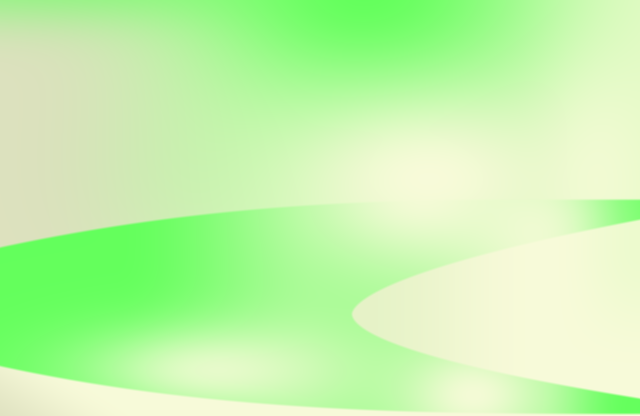
This background is drawn by a Shadertoy shader. Its source:

```glsl
// Soft green and cream backdrop: a glowing sky, a curved green band and a pale rounded inlet.

// Palette
const vec3 GREEN = vec3(0.39, 1.00, 0.36);
const vec3 PALE_GREEN = vec3(0.86, 0.97, 0.75);
const vec3 CREAM = vec3(0.97, 0.98, 0.85);
const vec3 BEIGE = vec3(0.87, 0.88, 0.75);
const vec3 INLET_SHADE = vec3(0.90, 0.95, 0.78);
const vec3 RIGHT_TINT = vec3(0.91, 0.98, 0.79);

// Layout, as fractions of the canvas
const float EDGE_SOFTNESS = 0.004;
const float BAND_TOP = 0.52;
const float BAND_TOP_REACH = 0.80;
const float BAND_BOTTOM = 0.005;
const float BAND_DROP = 0.115;
const vec2 INLET_TIP = vec2(0.55, 0.245);
const float INLET_LENGTH = 0.45;
const float INLET_RISE = 0.227;
const float INLET_FALL = 0.203;

// Gaussian spot with separate horizontal and vertical radii
float glow(vec2 p, vec2 center, vec2 radius) {
    vec2 d = (p - center) / radius;
    return exp(-dot(d, d));
}

// Coverage of the region where the field is positive
float coverage(float field) {
    float slope = length(vec2(dFdx(field), dFdy(field))) * iResolution.y;
    float dist = field / max(slope, 1e-5);
    float width = max(EDGE_SOFTNESS, 0.8 / iResolution.y);
    return smoothstep(-width, width, dist);
}

vec3 skyColor(vec2 p) {
    vec3 color = mix(BEIGE, PALE_GREEN, smoothstep(0.05, 0.50, p.x));
    color = mix(color, RIGHT_TINT, smoothstep(0.75, 1.0, p.x));
    color = mix(color, GREEN, 0.14 * glow(p, vec2(0.32, 0.58), vec2(0.20, 0.25)));
    color = mix(color, GREEN, glow(p, vec2(0.57, 1.02), vec2(0.27)));
    color = mix(color, GREEN, 0.60 * glow(p, vec2(0.10, 1.04), vec2(0.45, 0.10)));
    color = mix(color, CREAM, glow(p, vec2(0.67, 0.57), vec2(0.19, 0.17)));
    return mix(color, CREAM, 0.6 * glow(p, vec2(0.93, 0.58), vec2(0.08, 0.25)));
}

vec3 bandColor(vec2 p) {
    float wash = smoothstep(0.18, 0.50, p.x) * (1.0 - smoothstep(0.84, 0.98, p.x));
    vec3 color = mix(GREEN, PALE_GREEN, 0.55 * wash);
    color = mix(color, CREAM, 0.95 * glow(p, vec2(0.66, 0.53), vec2(0.18, 0.17)));
    color = mix(color, CREAM, 0.85 * glow(p, vec2(0.33, 0.11), vec2(0.21, 0.11)));
    color = mix(color, CREAM, 0.85 * glow(p, vec2(0.84, 0.43), vec2(0.13, 0.20)));
    return mix(color, CREAM, 0.95 * glow(p, vec2(0.74, 0.05), vec2(0.11, 0.12)));
}

vec3 inletColor(vec2 p) {
    vec3 color = mix(INLET_SHADE, CREAM, smoothstep(0.56, 0.84, p.x));
    return mix(color, RIGHT_TINT, 0.7 * smoothstep(0.86, 1.0, p.x) * smoothstep(0.10, 0.40, p.y));
}

void mainImage(out vec4 fragColor, in vec2 fragCoord) {
    vec2 p = fragCoord / iResolution.xy;

    // Band edges flatten towards the right
    float topCurve = pow(max(1.0 - p.x / BAND_TOP_REACH, 0.0), 2.3);
    float bottomCurve = pow(max(1.0 - p.x, 0.0), 2.9);
    float aboveTop = coverage(p.y - (BAND_TOP - BAND_DROP * topCurve));
    float belowBottom = coverage(BAND_BOTTOM + BAND_DROP * bottomCurve - p.y);

    // Inlet opens to the right from a rounded tip
    float dy = p.y - INLET_TIP.y;
    float opening = dy > 0.0 ? pow(dy / INLET_RISE, 1.70) : pow(-dy / INLET_FALL, 1.82);
    float inlet = coverage(p.x - INLET_TIP.x - INLET_LENGTH * opening);

    // Layers from back to front
    vec3 floorColor = mix(BEIGE, CREAM, smoothstep(-0.05, 0.22, p.x + p.y));
    vec3 color = mix(bandColor(p), skyColor(p), aboveTop);
    color = mix(color, floorColor, belowBottom);
    color = mix(color, inletColor(p), inlet);
    fragColor = vec4(color, 1.0);
}
```
